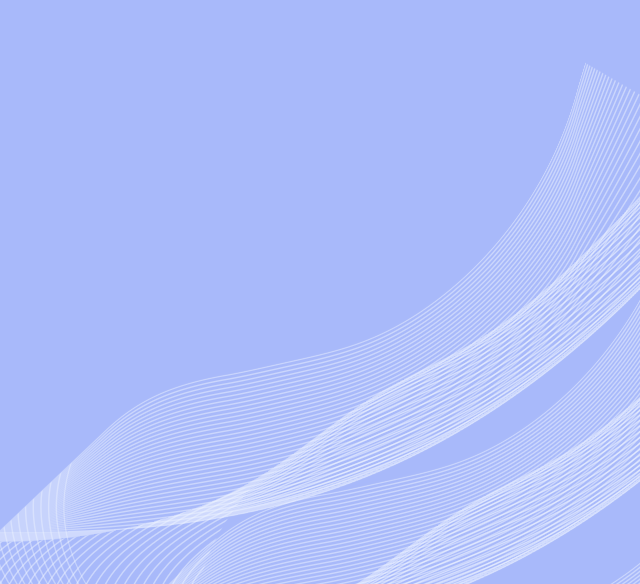
Write a WebGL 2 fragment shader that draws this background.

```glsl
#version 300 es
precision highp float;
// Fine pale line ribbons sweeping across a periwinkle ground.
// Each ribbon is a sheet of contour lines between two curves, plus a
// folded inner band whose lines crowd at its edges and make moire.

uniform vec2 u_resolution;
out vec4 fragColor;

const float PI = 3.14159265;
const float HALF_STROKE = 0.0011;
const vec3 GROUND = vec3(0.66, 0.727, 0.98);
const vec3 INK = vec3(0.94, 0.96, 1.0);

// Smooth minimum with blend radius k.
float smoothMin(float a, float b, float k) {
  float h = max(k - abs(a - b), 0.0) / k;
  return min(a, b) - h * h * k * 0.25;
}

// Bell curve used to swell an edge locally.
float bell(float x, float center, float width) {
  float d = (x - center) / width;
  return exp(-d * d);
}

// Upper rim: a straight ramp rounded into a circular arc, then a steep tail.
float outerEdge(float x) {
  float cx = min(x, 0.903) - 0.306;
  float arc = 0.932 - sqrt(max(0.381 - cx * cx, 0.0));
  arc += 0.015 * bell(x, 0.44, 0.13);
  float tail = 3.3 * max(x - 0.903, 0.0);
  return smoothMin(0.083 + 0.95 * x, arc, 0.091) + tail;
}

// Crest of the folded band: a parabola with a soft swell.
float foldEdge(float x) {
  return 0.066 + 0.54 * x * x + 0.043 * bell(x, 0.58, 0.16);
}

// Lower rim of the ribbon.
float lowerEdge(float x) {
  return 0.081 + 0.38 * pow(max(x, 0.0), 2.65);
}

// Antialiased step: 1 where d is positive, d in canvas units.
float inside(float d) {
  float pixel = 1.0 / u_resolution.x;
  return smoothstep(-pixel, pixel, d);
}

// Strokes of constant width on the integer levels of a field.
// Levels too dense to resolve fade to their mean coverage.
float contours(float field) {
  float perPixel = max(length(vec2(dFdx(field), dFdy(field))), 1e-5);
  float halfWidth = HALF_STROKE * perPixel * u_resolution.x;
  float d = abs(fract(field + 0.5) - 0.5);
  float stroke = clamp((halfWidth - d) / perPixel + 0.5, 0.0, 1.0);
  float mean = min(2.0 * halfWidth, 0.9);
  return mix(stroke, mean, smoothstep(0.35, 0.8, perPixel));
}

// Lay one translucent layer over another.
float over(float base, float layer) {
  return 1.0 - (1.0 - base) * (1.0 - layer);
}

// One ribbon, with its rim and its inner band moved separately.
float ribbon(vec2 p, vec2 rimShift, vec2 bandShift) {
  float x = p.x - bandShift.x;
  float rim = outerEdge(p.x - rimShift.x) - rimShift.y;
  float crest = foldEdge(x) - bandShift.y;
  float base = lowerEdge(x) - bandShift.y;

  // Open sheet from the rim down to the base.
  float sheetT = (rim - p.y) / max(rim - base, 0.002);
  float sheet = contours(33.0 * sheetT);
  sheet *= inside(rim - p.y + 0.001) * inside(p.y - base + 0.001);

  // Folded band: lines glide from one edge to the other.
  float low = min(crest, base);
  float high = max(crest, base);
  float bandT = clamp((p.y - low) / max(high - low, 0.002), 0.0, 1.0);
  float glide = acos(1.0 - 2.0 * bandT) / PI;
  float band = contours(22.0 * glide + 9.0 * x);
  band *= inside(p.y - low) * inside(high - p.y);
  return over(0.48 * sheet, 0.6 * band);
}

// Lines fanning from the fold down to the bottom edge.
float fan(vec2 p) {
  float foot = p.x - 0.55 * p.y - 6.0 * p.y * p.y;
  float rightSide = 0.3125 + 0.2 * p.y + 2.2 * p.y * p.y;
  float lines = contours(foot / 0.015);
  lines *= inside(foldEdge(p.x) - p.y) * inside(rightSide - p.x);
  return lines * inside(0.15 - p.y);
}

// Bowed cross lines that close the twist at the left.
float twist(vec2 p) {
  float bow = p.y - 0.12;
  float offset = 0.1 + 2.4 * bow * bow - p.x;
  float lines = contours(offset / 0.012);
  lines *= inside(offset + 0.001) * inside(outerEdge(p.x) - p.y);
  return lines * inside(0.26 - p.y);
}

void main() {
  vec2 p = gl_FragCoord.xy / u_resolution.x;

  // The first ribbon is cut along a slanted line at its upper end.
  float cut = inside(0.815 - 0.58 * (p.x - 0.913) - p.y);
  float ink = cut * ribbon(p, vec2(0.0), vec2(0.0));
  ink = over(ink, ribbon(p, vec2(0.156, 0.186), vec2(0.14, 0.175)));
  ink = over(ink, ribbon(p, vec2(0.306, 0.42), vec2(0.3, 0.4)));

  // Crossing strands in the lower left corner.
  ink = over(ink, 0.5 * fan(p));
  ink = over(ink, 0.42 * twist(p));

  fragColor = vec4(mix(GROUND, INK, ink), 1.0);
}
```
